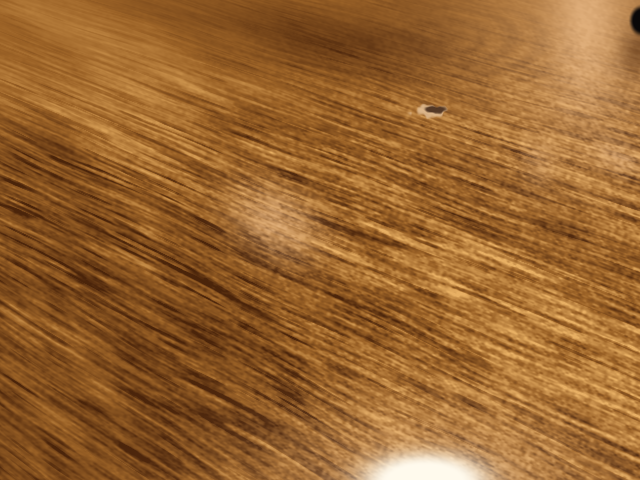
This texture is drawn by a Shadertoy shader. Its source:

```glsl
// Glossy wooden tabletop in perspective, with slanted grain and soft lamp reflections.
#define VANISH vec2(-2.6, 1.90)
#define GRAIN_FREQ 190.0
#define GRAIN_DEPTH 0.74
#define SPARKLE 0.30
#define BOARD_EDGE 0.436
#define WOOD_DARK vec3(0.29, 0.14, 0.04)
#define WOOD_MID vec3(0.61, 0.385, 0.15)
#define WOOD_LIGHT vec3(0.91, 0.69, 0.39)
#define HAZE vec3(0.90, 0.71, 0.51)
#define LAMP vec3(1.0, 0.98, 0.93)

float hash(vec2 p) {
    vec3 q = fract(vec3(p.xyx) * 0.1031);
    q += dot(q, q.yzx + 33.33);
    return fract((q.x + q.y) * q.z);
}

float noise(vec2 p) {
    vec2 i = floor(p), f = fract(p);
    f = f * f * (3.0 - 2.0 * f);
    return mix(mix(hash(i), hash(i + vec2(1, 0)), f.x),
               mix(hash(i + vec2(0, 1)), hash(i + vec2(1, 1)), f.x), f.y);
}

float fbm(vec2 p) {
    float sum = 0.0, amp = 0.5;
    for (int i = 0; i < 4; i++) {
        sum += amp * noise(p);
        p = p * 2.03 + 17.3;
        amp *= 0.5;
    }
    return sum / 0.9375;
}

// Soft elliptical spot, tilted by an angle in radians
float spot(vec2 p, vec2 center, vec2 radius, float tilt) {
    vec2 d = p - center;
    float c = cos(tilt), s = sin(tilt);
    d = vec2(c * d.x + s * d.y, c * d.y - s * d.x) / radius;
    return exp(-dot(d, d));
}

// Broad light and dark areas of the boards, 0 dark to 1 light
float boardTone(vec2 p, vec2 g, float slope) {
    float tone = 0.50 + 0.22 * (fbm(g * vec2(11.0, 16.0) + 4.0) - 0.5);
    float below = smoothstep(BOARD_EDGE - 0.012, BOARD_EDGE + 0.02, slope);
    tone -= 0.17 * below * (1.0 - smoothstep(0.40, 0.95, p.x));
    tone += 0.15 * spot(p, vec2(0.32, 0.85), vec2(0.38, 0.07), -0.40);
    tone += 0.12 * spot(p, vec2(0.22, 0.73), vec2(0.32, 0.06), -0.44);
    tone += 0.16 * spot(p, vec2(1.15, 0.28), vec2(0.42, 0.20), -0.40);
    tone += 0.12 * spot(p, vec2(0.78, 0.42), vec2(0.20, 0.05), -0.42);
    tone -= 0.26 * spot(p, vec2(0.74, 0.90), vec2(0.25, 0.08), -0.20);
    tone -= 0.14 * spot(p, vec2(0.42, 0.98), vec2(0.28, 0.05), -0.25);
    tone -= 0.22 * spot(p, vec2(0.48, 0.73), vec2(0.08, 0.028), -0.15);
    tone -= 0.22 * spot(p, vec2(0.80, 0.335), vec2(0.12, 0.04), -0.40);
    tone -= 0.12 * spot(p, vec2(1.05, 0.53), vec2(0.30, 0.07), -0.36);
    return tone;
}

// Fine lines that run toward the vanishing point, with dark pores
float grainLines(vec2 g) {
    float u = (g.x + 0.012 * noise(g * vec2(14.0, 14.0))) * GRAIN_FREQ;
    float coarse = noise(vec2(u, g.y * 30.0)) - 0.5;
    float fine = noise(vec2(u * 1.9, g.y * 60.0 + 9.0)) - 0.5;
    float wide = noise(vec2(u * 0.3, g.y * 14.0 + 5.0)) - 0.5;
    float ridge = sin(u * 2.9 + 5.0 * noise(vec2(u * 0.25, g.y * 24.0 + 70.0)));
    float pores = smoothstep(0.60, 0.88, noise(vec2(u * 1.1, g.y * 36.0 + 31.0)));
    return 0.50 * coarse + 0.40 * fine + 0.24 * wide + 0.09 * ridge - 0.36 * (pores - 0.16);
}

// Curved growth rings at the far right
float growthRings(vec2 p) {
    vec2 d = (p - vec2(0.93, 0.92)) * vec2(1.0, 2.3);
    float r = length(d) + 0.05 * fbm(p * 9.0);
    return sin(r * 105.0) * spot(p, vec2(1.10, 0.88), vec2(0.17, 0.09), -0.25);
}

vec3 woodColor(float tone) {
    vec3 c = mix(WOOD_DARK, WOOD_MID, clamp(tone / 0.52, 0.0, 1.0));
    return mix(c, WOOD_LIGHT, clamp((tone - 0.52) / 0.48, 0.0, 1.0));
}

void mainImage(out vec4 fragColor, in vec2 fragCoord) {
    vec2 p = fragCoord / iResolution.y;
    vec2 ray = vec2(p.x - VANISH.x, VANISH.y - p.y);
    float slope = ray.y / ray.x;
    vec2 g = vec2(log(slope), log(ray.x)); // across and along the grain

    // Focus fades toward the far edge and the near left corner
    float focus = 1.0 - 0.82 * smoothstep(0.60, 0.98, p.y + 0.05 * (0.6 - p.x));
    focus *= 1.0 - 0.3 * spot(p, vec2(0.0), vec2(0.35), 0.0);

    float tone = boardTone(p, g, slope) + GRAIN_DEPTH * focus * grainLines(g);
    tone += 0.07 * growthRings(p);
    vec2 q = vec2(p.x - 0.4 * p.y, p.y + 0.4 * p.x);
    float speck = noise(q * vec2(130.0, 230.0)) * 0.6 + noise(q * vec2(75.0, 130.0) + 40.0) * 0.4 - 0.5;
    tone += SPARKLE * focus * speck * (0.8 + 0.7 * smoothstep(0.2, 0.8, p.x));
    vec3 color = woodColor(tone);

    // Hazy reflections on the varnish
    float haze = 0.44 * spot(p, vec2(1.25, 0.94), vec2(0.30, 0.30), 0.0);
    haze += 0.45 * spot(p, vec2(1.22, 0.97), vec2(0.07, 0.22), 0.0);
    haze += 0.28 * spot(p, vec2(1.12, 0.66), vec2(0.035, 0.05), 0.0);
    haze += 0.38 * spot(p, vec2(1.29, 0.67), vec2(0.05, 0.028), -0.4);
    haze += 0.66 * spot(p, vec2(0.575, 0.535), vec2(0.095, 0.065), -0.55);
    haze += 0.52 * spot(p, vec2(0.90, 0.0), vec2(0.34, 0.15), 0.0);
    color = mix(color, HAZE, clamp(haze * (1.0 + 0.9 * focus * speck), 0.0, 0.9));

    // Bright lamp at the near edge
    float lamp = 1.6 * spot(p, vec2(0.885, -0.005), vec2(0.125, 0.058), 0.0);
    color = mix(color, LAMP, smoothstep(0.0, 1.1, lamp));

    // Small chip with a pale rim and a dark hollow
    float rough = 0.8 * (noise(p * 110.0) - 0.5);
    float chip = length((p - vec2(0.894, 0.769)) / vec2(0.034, 0.014)) + rough;
    float hollow = length((p - vec2(0.905, 0.772)) / vec2(0.021, 0.008)) + rough;
    color = mix(color, vec3(0.88, 0.74, 0.58), 0.85 * (1.0 - smoothstep(0.6, 1.15, chip)));
    color = mix(color, vec3(0.24, 0.14, 0.08), 0.85 * (1.0 - smoothstep(0.5, 1.2, hollow)));

    // Dark object at the far right corner and its reflection
    color = mix(color, WOOD_DARK, 0.5 * spot(p, vec2(1.33, 0.89), vec2(0.04, 0.045), 0.0));
    float foot = length((p - vec2(1.337, 0.957)) / vec2(0.024, 0.030));
    color = mix(color, vec3(0.04, 0.03, 0.03), 1.0 - smoothstep(0.7, 1.2, foot));

    fragColor = vec4(clamp(color, 0.0, 1.0), 1.0);
}
```
